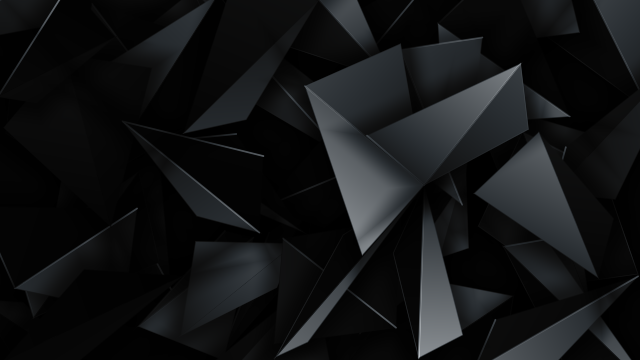
Reproduce this background procedurally as a WebGL 1 fragment shader.

```glsl
precision highp float;

uniform vec2 u_resolution;

const float COLUMNS = 8.0;
const float ROWS = 5.0;
const float BLADES = 4.0;

float hash(float n) {
  return fract(sin(n * 12.9898 + 4.1) * 43758.5453);
}

vec2 hash2(float n) {
  return vec2(hash(n), hash(n + 0.37));
}

vec2 direction(float angle) {
  return vec2(cos(angle), sin(angle));
}

float cross2(vec2 a, vec2 b) {
  return a.x * b.y - a.y * b.x;
}

float lineDistance(vec2 p, vec2 a, vec2 b) {
  return cross2(b - a, p - a) / length(b - a);
}

// Negative inside, for either winding.
float triangleDistance(vec2 p, vec2 a, vec2 b, vec2 c) {
  float winding = sign(cross2(b - a, c - a));
  float inner = min(winding * lineDistance(p, a, b), winding * lineDistance(p, b, c));
  return -min(inner, winding * lineDistance(p, c, a));
}

// Thin highlight that fades from a to b.
float rimLight(vec2 p, vec2 a, vec2 b, float pixel) {
  vec2 ab = b - a;
  float t = clamp(dot(p - a, ab) / dot(ab, ab), 0.0, 1.0);
  float d = length(p - a - ab * t);
  return (1.0 - smoothstep(0.0006, 0.0014 + pixel, d)) * (1.0 - 0.85 * t);
}

float facetShade(vec2 p, vec2 middle, float angle, float size, float peak) {
  float t = clamp(0.5 + dot(p - middle, direction(angle)) / size, 0.0, 1.0);
  return peak * mix(0.2, 1.0, t);
}

// Two facets folded along the ridge a-c, over a soft shadow.
float paintShard(float light, vec2 p, vec2 a, vec2 c, vec2 wings, vec2 along,
                 vec2 peaks, vec2 slopes, float seed, float pixel) {
  vec2 ridge = c - a;
  float size = length(ridge);
  vec2 normal = vec2(-ridge.y, ridge.x) / size;
  vec2 b = mix(a, c, along.x) + normal * wings.x;
  vec2 d = mix(a, c, along.y) - normal * wings.y;

  float left = triangleDistance(p, a, b, c);
  float right = triangleDistance(p, a, c, d);
  float outline = min(left, right);
  light *= mix(0.4, 1.0, smoothstep(0.0, 0.08, outline));

  vec2 middle = (a + c) * 0.5;
  float leftShade = facetShade(p, middle, slopes.x, size, peaks.x);
  float rightShade = facetShade(p, middle, slopes.y, size, peaks.y);
  light = mix(light, leftShade, 1.0 - smoothstep(-pixel, pixel, outline));
  light = mix(light, rightShade, 1.0 - smoothstep(-pixel, pixel, right));

  float sparkle = 0.12 + 0.35 * hash(seed + 0.31);
  float ridgeRim = rimLight(p, c, a, pixel) * step(0.5, hash(seed + 0.43));
  float outerRim = rimLight(p, b, a, pixel) * step(0.65, hash(seed + 0.53));
  return light + sparkle * max(ridgeRim, outerRim);
}

// Shards strewn over a shuffled, jittered grid, brighter to the right.
float paintScatter(float light, vec2 p, float aspect, float pixel) {
  for (float i = 0.0; i < COLUMNS * ROWS; i++) {
    float seed = i * 3.0 + 17.0;
    float cell = mod(i * 17.0, COLUMNS * ROWS);
    vec2 slot = vec2(mod(cell, COLUMNS), floor(cell / COLUMNS));
    vec2 center = (slot - 0.1 + 1.2 * hash2(seed)) / vec2(COLUMNS, ROWS);
    float regionGain = mix(0.8, 1.45, smoothstep(0.2, 0.85, center.x));
    center.x *= aspect;

    float lean = hash(seed + 0.71) < 0.65 ? 0.75 : -0.95;
    float angle = lean + 0.8 * (hash(seed + 0.83) - 0.5);
    vec2 halfRidge = mix(0.18, 0.32, hash(seed + 0.91)) * direction(angle);
    vec2 wings = mix(vec2(0.06), vec2(0.25), hash2(seed + 1.1));
    vec2 along = mix(vec2(0.1), vec2(0.9), hash2(seed + 1.3));
    vec2 level = hash2(seed + 1.7);
    vec2 peaks = regionGain * (0.02 + 0.38 * level * level);
    light = paintShard(light, p, center - halfRidge, center + halfRidge, wings,
                       along, peaks, 6.283 * hash2(seed + 2.3), seed, pixel);
  }
  return light;
}

// Bright crystal: two broad upper blades over two slender lower ones.
float paintCrystal(float light, vec2 p, vec2 focus, float pixel) {
  for (float k = 1.0; k <= BLADES; k++) {
    float blade = BLADES - k;
    float slender = max(blade - 2.0, 0.0);
    bool upper = blade < 1.5;
    float angle = 0.9 + 1.55 * blade - 0.87 * slender;
    float reach = upper ? 0.43 : 0.63 - 0.15 * slender;
    vec2 wings = upper ? vec2(0.21 + 0.05 * blade, 0.13 + 0.13 * blade)
                       : vec2(0.04 + 0.08 * slender, 0.08);
    vec2 along = upper ? vec2(0.02, 0.7) : vec2(0.86, 0.4);
    vec2 peaks = upper ? vec2(0.52, 0.24) : vec2(0.42 + 0.14 * slender, 0.03);
    float turn = abs(blade - 1.0) < 0.5 ? 1.57 : 0.0;
    light = paintShard(light, p, focus, focus + reach * direction(angle), wings,
                       along, peaks, vec2(angle + turn, angle), blade + 211.0, pixel);
  }
  return light;
}

void main() {
  float pixel = 1.0 / u_resolution.y;
  float aspect = u_resolution.x * pixel;
  vec2 p = gl_FragCoord.xy * pixel;
  float light = paintScatter(0.014, p, aspect, pixel);
  light = paintCrystal(light, p, vec2(0.663 * aspect, 0.486), pixel);

  // Cool steel tint, neutral in the blacks.
  vec3 color = light + vec3(-0.02, 0.0, 0.017) * smoothstep(0.03, 0.2, light);
  gl_FragColor = vec4(clamp(color, 0.0, 1.0), 1.0);
}
```
